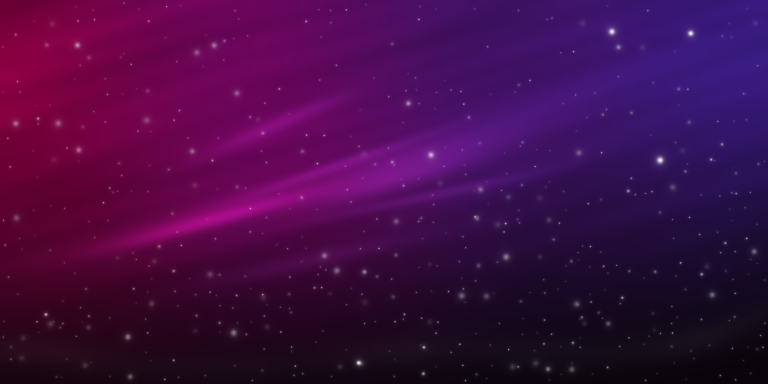
Give the GLSL for this background, as a Shadertoy shader.

```glsl
// Slanted magenta and violet light beams over a crimson-to-indigo night sky with soft stars.

#define BEAM_TILT 0.28
#define BEAM_GAIN 0.95
#define STREAK_GAIN 0.14
#define CLOUD_GAIN 0.12
#define HAZE_GAIN 0.04
#define STAR_GAIN 0.85

const vec3 CRIMSON = vec3(0.43, 0.00, 0.21);
const vec3 MAGENTA = vec3(0.41, 0.02, 0.35);
const vec3 VIOLET  = vec3(0.26, 0.07, 0.41);
const vec3 INDIGO  = vec3(0.21, 0.09, 0.46);
const vec3 NIGHT   = vec3(0.035, 0.02, 0.04);

// Hashes and gradient noise
vec3 hash3(vec2 p) {
    vec3 q = fract(p.xyx * vec3(0.1031, 0.1030, 0.0973));
    q += dot(q, q.yxz + 33.33);
    return fract((q.xxy + q.yzz) * q.zyx);
}

float gradientDot(vec2 cell, vec2 offset) {
    float angle = 6.2832 * hash3(cell + 57.0).x;
    return dot(vec2(cos(angle), sin(angle)), offset);
}

float gradientNoise(vec2 p) {
    vec2 i = floor(p), f = fract(p);
    vec2 w = f * f * f * (f * (f * 6.0 - 15.0) + 10.0);
    vec2 e = vec2(0.0, 1.0);
    return mix(mix(gradientDot(i, f), gradientDot(i + e.yx, f - e.yx), w.x),
               mix(gradientDot(i + e, f - e), gradientDot(i + 1.0, f - 1.0), w.x), w.y);
}

vec2 rotate(vec2 p, float angle) {
    float c = cos(angle), s = sin(angle);
    return vec2(c * p.x + s * p.y, c * p.y - s * p.x);
}

// Soft streak; size holds its half length and half width
float beam(vec2 p, vec2 center, float angle, vec2 size) {
    vec2 q = rotate(p - center, angle) / size;
    return exp(-dot(q, q));
}

// Horizontal hue sweep, darkened toward the ground, sooner at the right
vec3 sky(vec2 p) {
    float u = clamp(p.x * 0.5, 0.0, 1.0);
    float sweep = u - 0.10 * (0.7 - p.y);
    vec3 hue = mix(CRIMSON, MAGENTA, smoothstep(0.0, 0.36, sweep));
    hue = mix(hue, VIOLET, smoothstep(0.32, 0.68, sweep));
    hue = mix(hue, INDIGO, smoothstep(0.65, 1.0, sweep));
    float light = smoothstep(mix(-0.18, -0.03, u * u), mix(0.68, 0.95, u * u), p.y);
    vec3 color = mix(NIGHT, hue, light);
    color += vec3(0.10, 0.0, 0.04) * beam(p, vec2(0.0, 0.80), 0.4, vec2(0.32, 0.15));
    color += vec3(0.02, 0.02, 0.06) * beam(p, vec2(2.0, 0.86), 0.4, vec2(0.40, 0.13));
    return color;
}

vec3 beams(vec2 p) {
    vec3 pink = vec3(0.34, 0.03, 0.28);
    vec3 violet = vec3(0.21, 0.07, 0.26);
    vec3 color = 0.85 * pink * beam(p, vec2(0.61, 0.443), 0.265, vec2(0.30, 0.022));
    color += 0.25 * pink * beam(p, vec2(0.60, 0.45), 0.27, vec2(0.55, 0.075));
    color += 0.75 * violet * beam(p, vec2(1.04, 0.552), 0.27, vec2(0.27, 0.045));
    color += 0.50 * violet * beam(p, vec2(0.91, 0.580), 0.33, vec2(0.27, 0.014));
    color += 0.42 * violet * beam(p, vec2(0.72, 0.675), 0.42, vec2(0.23, 0.020));
    color += 0.50 * violet * beam(p, vec2(1.09, 0.484), 0.21, vec2(0.25, 0.014));
    color += 0.40 * violet * beam(p, vec2(0.83, 0.328), 0.22, vec2(0.27, 0.022));
    color += vec3(0.02, 0.015, 0.05) * beam(p, vec2(1.60, 0.77), 0.32, vec2(0.45, 0.04));
    return color * BEAM_GAIN;
}

// One randomly placed round star per occupied grid cell
float starLayer(vec2 p, float cells, float density, float radius, float seed) {
    vec2 g = p * cells;
    vec3 place = hash3(floor(g) + seed);
    vec3 kind = hash3(floor(g) + seed + 131.0);
    float pixel = 1.0 / iResolution.y;
    float r = max(radius * mix(0.6, 1.1, kind.y), 0.75 * pixel);
    float d = length(fract(g) - mix(vec2(0.2), vec2(0.8), place.xy)) / cells;
    float glow = exp(-d * d / (r * r)) + 0.15 * exp(-d * d / (6.0 * r * r));
    return step(place.z, density) * mix(0.2, 1.0, kind.x * kind.x) * glow;
}

void mainImage(out vec4 fragColor, in vec2 fragCoord) {
    vec2 p = fragCoord / iResolution.y;
    vec3 color = sky(p);

    // Clouds and fine streaks stretched along the beams
    vec2 q = rotate(p, BEAM_TILT);
    float cloud = gradientNoise(q * vec2(1.8, 4.5) + 3.0);
    float streak = gradientNoise(q * vec2(1.6, 19.0) + 11.0);
    float band = smoothstep(0.1, 0.5, p.y);
    color *= 1.0 + CLOUD_GAIN * cloud + STREAK_GAIN * streak * band;
    color += beams(p) * (1.0 + 0.5 * streak);

    // Low grey haze rising at the right
    float ridge = 0.065 + 0.02 * cos(p.x * 5.5) + 0.12 * pow(p.x * 0.5, 6.0);
    float haze = exp(-pow((p.y - ridge) / 0.04, 2.0));
    color += HAZE_GAIN * haze * (0.6 + 0.8 * gradientNoise(p * 3.0)) * vec3(0.9, 1.0, 0.95);

    // Dust, small, blurred and bright stars, thicker in the lower half
    float crowd = mix(1.2, 0.6, smoothstep(0.3, 0.8, p.y));
    float stars = 0.6 * starLayer(p, 27.0, 0.26 * crowd, 0.0022, 7.0);
    stars += 0.7 * starLayer(p, 15.0, 0.26 * crowd, 0.0036, 41.0);
    stars += 0.5 * starLayer(p, 11.0, 0.30 * crowd, 0.0075, 83.0);
    stars += starLayer(p, 6.0, 0.20, 0.0075, 19.0);
    color += (1.0 - color) * min(stars * STAR_GAIN, 1.0);

    fragColor = vec4(clamp(color, 0.0, 1.0), 1.0);
}
```
